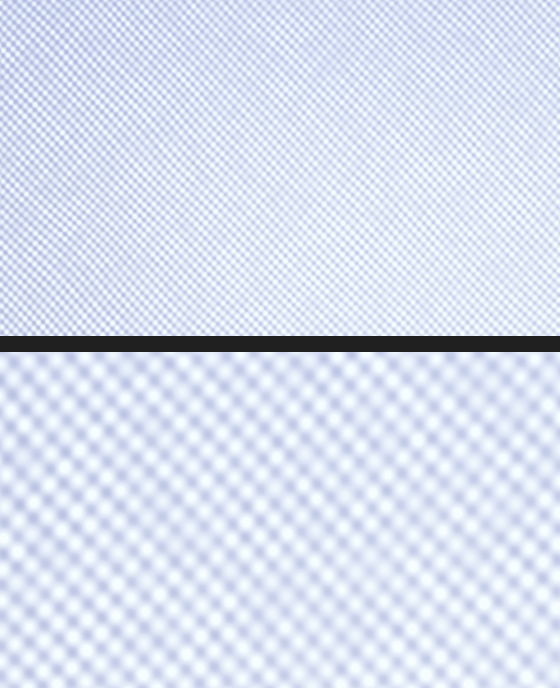
Top: the whole. Bottom: its middle third, enlarged.
Give the GLSL for this texture, as a Shadertoy shader.

```glsl
// Pale blue woven cloth: two families of diagonal threads cross on a slightly
// skewed lattice, leaving bright oval knots between soft blue gaps. Slow noise
// bends the threads, noise varies each one, and light falls from lower right.

const float TAU = 6.2831853;
const float REPEATS_ACROSS = 59.0;
const float CELL_HEIGHT = 1.1;    // relative to the cell width
const float ROW_SLOPE = 0.12;     // rows climb toward the right
const float COLUMN_LEAN = 0.03;   // columns lean toward the right
const vec3 GAP_BLUE = vec3(0.705, 0.738, 0.87);
const vec3 CLOTH_BLUE = vec3(0.86, 0.892, 0.96);
const vec3 KNOT_WHITE = vec3(0.96, 0.992, 1.0);

float hash(vec2 p) {
    vec3 q = fract(vec3(p.xyx) * 0.1031);
    q += dot(q, q.yzx + 33.33);
    return fract((q.x + q.y) * q.z);
}

float valueNoise(vec2 p) {
    vec2 cell = floor(p);
    vec2 f = fract(p);
    f = f * f * (3.0 - 2.0 * f);
    float low = mix(hash(cell), hash(cell + vec2(1.0, 0.0)), f.x);
    float high = mix(hash(cell + vec2(0.0, 1.0)), hash(cell + vec2(1.0)), f.x);
    return mix(low, high, f.y);
}

// Position counted in columns and rows of the skewed lattice.
vec2 latticeCell(vec2 p, float slope, float lean) {
    vec2 skewed = vec2(p.x - lean * p.y, p.y - slope * p.x) / (1.0 - slope * lean);
    return skewed * REPEATS_ACROSS / vec2(1.0, CELL_HEIGHT);
}

// Soft ridge profile from -1 in the gap to 1 on the thread; fades when tiny.
float thread(float phase) {
    float fade = 1.0 - smoothstep(0.35, 0.7, fwidth(phase));
    return cos(TAU * phase) * fade;
}

// Smooth random strength along one numbered thread.
float threadWear(float phase, float along, float seed) {
    return valueNoise(vec2(phase + seed, along * 0.25)) - 0.5;
}

// Woven relief; falling threads are stronger than rising ones.
float weave(vec2 cell) {
    float falling = cell.x + cell.y;
    float rising = cell.x - cell.y;
    float a = thread(falling);
    float b = thread(rising);
    float relief = 0.62 * a + 0.4 * b + 0.08 * a * b;
    float wear = threadWear(falling, rising, 217.0) + threadWear(rising, falling, 431.0);
    return relief * (1.0 + 0.45 * wear) + 0.16 * wear;
}

// Broad lighting: dim left side, bluish top, bright lower right.
float lighting(vec2 uv) {
    float leftShade = 1.0 - smoothstep(-0.1, 0.55, uv.x);
    float topShade = smoothstep(0.45, 1.1, uv.y);
    vec2 fromGlow = uv - vec2(0.75, 0.15);
    float glow = exp(-3.5 * dot(fromGlow, fromGlow));
    return 0.09 * glow - 0.15 * leftShade - 0.08 * topShade;
}

vec3 clothColor(float tone) {
    vec3 dark = mix(GAP_BLUE, CLOTH_BLUE, clamp(tone * 2.0, 0.0, 1.0));
    return mix(dark, KNOT_WHITE, clamp(tone * 2.0 - 1.0, 0.0, 1.0));
}

void mainImage(out vec4 fragColor, in vec2 fragCoord) {
    vec2 uv = fragCoord / iResolution.xy;
    vec2 p = fragCoord / iResolution.x;

    // Lattice coordinates, gently bent
    vec2 bend = vec2(valueNoise(p * 7.0), valueNoise(p * 7.0 + 40.0)) - 0.5;
    vec2 cell = latticeCell(p, ROW_SLOPE, COLUMN_LEAN) + 0.4 * bend;

    // Relief, light and fine mottling
    float contrast = mix(0.49, 0.41, smoothstep(0.0, 0.6, uv.x));
    float mottle = valueNoise(p * 110.0) - 0.5;
    float tone = 0.55 + contrast * weave(cell) + lighting(uv) + 0.13 * mottle;

    // Cooler tint toward the top
    vec3 color = clothColor(tone);
    color += vec3(-0.008, -0.004, 0.004) * smoothstep(0.4, 1.0, uv.y);
    fragColor = vec4(clamp(color, 0.0, 1.0), 1.0);
}
```
